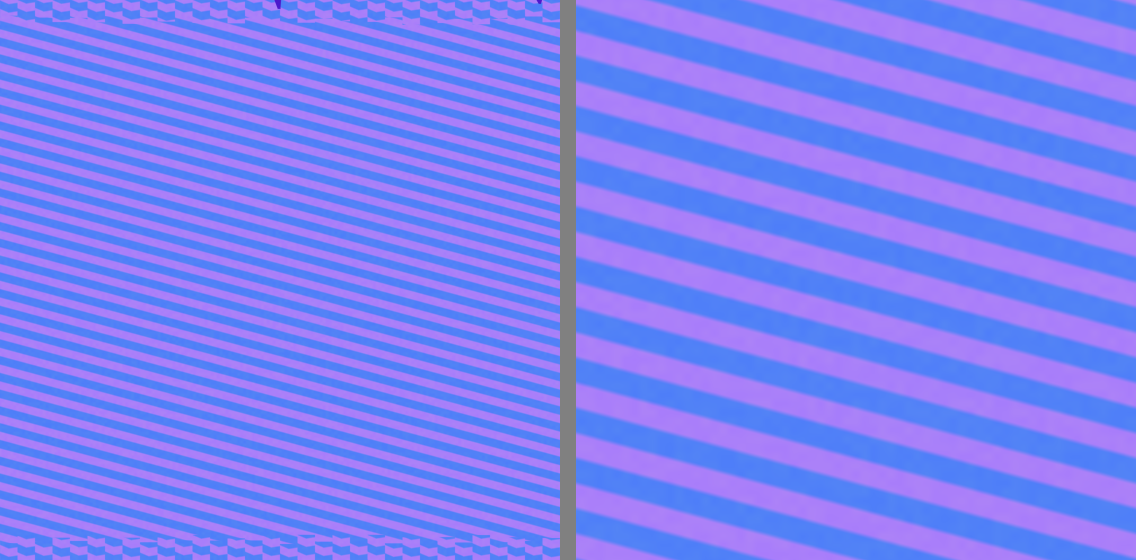
Left, the full canvas; right, a detail of the centre.
Give the GLSL for this texture map, as a Shadertoy shader.

```glsl
// Slanted blue and violet stripes with stepped fringes along the top and bottom.

const vec3 BLUE = vec3(0.315, 0.505, 0.968);
const vec3 VIOLET = vec3(0.667, 0.50, 0.976);
const vec3 PALE = vec3(0.47, 0.56, 0.985);
const vec3 NICK = vec3(0.30, 0.10, 0.80);

const float STRIPES_ACROSS = 9.0;
const float STRIPES_DOWN = 33.4;
const float STRIPE_PHASE = 0.99;
const float COLUMNS = 32.0;

float hash(vec2 p) {
    return fract(sin(dot(p, vec2(127.1, 311.7))) * 43758.5453);
}

float noise(vec2 p) {
    vec2 cell = floor(p);
    vec2 f = fract(p);
    f = f * f * (3.0 - 2.0 * f);
    float low = mix(hash(cell), hash(cell + vec2(1.0, 0.0)), f.x);
    float high = mix(hash(cell + vec2(0.0, 1.0)), hash(cell + vec2(1.0)), f.x);
    return mix(low, high, f.y);
}

// Violet coverage for a phase that grows by one per stripe pair
float stripe(float phase, float softness) {
    float fromBlue = abs(fract(phase) - 0.5);
    return smoothstep(0.252 - softness, 0.252 + softness, fromBlue);
}

// Coverage in one column: plain stripes inside, offset steps near both ends
float columnCoverage(vec2 p, float column, float softness, float pixel) {
    float phase = STRIPES_DOWN * p.y - STRIPES_ACROSS * p.x - STRIPE_PHASE;
    float odd = mod(column, 2.0);
    float edge = min(p.y, 1.0 - p.y);
    float side = step(0.5, p.y);
    float jitter = hash(vec2(column, side));
    float depth = 0.028 + 0.010 * odd + 0.008 * jitter;

    // Each step leans with the stripes, then folds into a shallow chevron
    float along = p.x * COLUMNS - column - 0.5;
    float fold = 0.30 * abs(along) - 0.14 * along;
    float stepPhase = STRIPES_DOWN * p.y + fold + 0.5 * odd + 0.15 * jitter;
    float fringe = 1.0 - smoothstep(depth - pixel, depth + pixel, edge);
    return mix(stripe(phase, softness), stripe(stepPhase, softness), fringe);
}

// Small tapered mark hanging from the top edge
float nick(vec2 p, float center, float halfWidth, float depth, float pixel) {
    float taper = halfWidth * (1.0 - 0.6 * p.y / depth);
    float across = abs(p.x - center - 0.15 * p.y) - taper;
    float inside = max(across, p.y - depth);
    return 1.0 - smoothstep(-pixel, pixel, inside);
}

void mainImage(out vec4 fragColor, in vec2 fragCoord) {
    vec2 p = fragCoord / iResolution.xy;
    p.y = 1.0 - p.y;
    float pixel = 0.75 / min(iResolution.x, iResolution.y);
    float softness = max(0.06, STRIPES_DOWN * pixel);

    // Blend neighbouring columns across their shared seam
    float columnPosition = p.x * COLUMNS - 0.5;
    float column = floor(columnPosition);
    float seam = smoothstep(0.5 - COLUMNS * pixel, 0.5 + COLUMNS * pixel,
                            fract(columnPosition));
    float violet = mix(columnCoverage(p, column, softness, pixel),
                       columnCoverage(p, column + 1.0, softness, pixel), seam);
    vec3 color = mix(BLUE, VIOLET, violet);

    // Faint pale patches and fine grain
    float patches = smoothstep(0.75, 0.98, noise(p * vec2(9.0, 7.0) + 3.0));
    color = mix(color, PALE, 0.06 * patches);
    color += vec3(0.8, 1.0, -0.6) * 0.024 * (noise(p * 190.0) - 0.5);

    // Dark nicks in the top edge
    float marks = max(nick(p, 0.496, 0.006, 0.016, pixel),
                      nick(p, 0.963, 0.005, 0.007, pixel));
    color = mix(color, NICK, marks);

    fragColor = vec4(clamp(color, 0.0, 1.0), 1.0);
}
```
